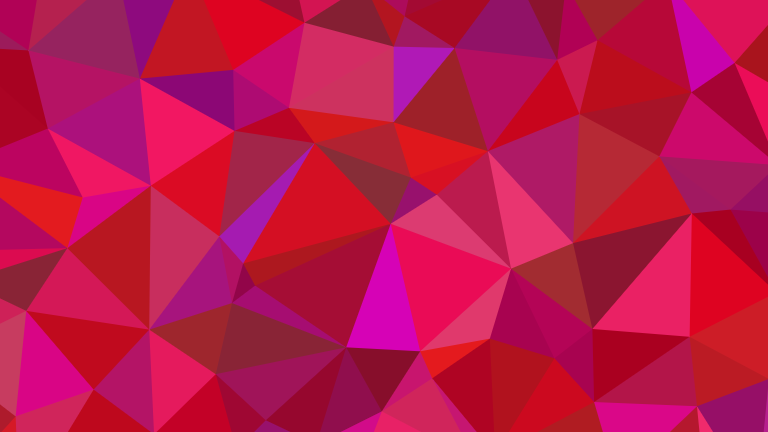
A Shadertoy shader for this background:

```glsl
const float CELL_SIZE = 0.185;   // mean vertex spacing, in canvas heights
const int REACH = 3;             // cells searched on each side
const int SPAN = 2 * REACH + 1;
const int MAX_PIVOTS = 24;

const vec3 TONES[6] = vec3[6](
    vec3(0.62, 0.09, 0.19), vec3(0.64, 0.08, 0.34), vec3(0.78, 0.06, 0.13),
    vec3(0.83, 0.12, 0.38), vec3(0.61, 0.04, 0.44), vec3(0.76, 0.07, 0.62));
const float TONE_STARTS[6] = float[6](0.0, 0.22, 0.43, 0.63, 0.82, 0.93);

// Vertices hold a position relative to the sample (xy) and a random key (z).
struct Triangle { vec3 a, b, c; };

float cross2(vec2 u, vec2 v) { return u.x * v.y - u.y * v.x; }

vec3 hash3(vec2 cell) {
    vec3 q = vec3(dot(cell, vec2(127.1, 311.7)),
                  dot(cell, vec2(269.5, 183.3)),
                  dot(cell, vec2(419.2, 371.9)));
    return fract(sin(q + 4.7) * 43758.545);
}

vec2 circumcenter(vec2 a, vec2 b, vec2 c) {
    vec2 u = b - a, v = c - a;
    float uu = dot(u, u), vv = dot(v, v);
    float area = max(2.0 * cross2(u, v), 1e-6);
    return a + vec2(v.y * uu - u.y * vv, u.x * vv - v.x * uu) / area;
}

// Delaunay triangle around p, reached by pivoting in the scattered point
// lying deepest inside the current circumcircle.
Triangle findTriangle(vec2 p) {
    vec3 points[SPAN * SPAN];
    vec2 base = floor(p);
    for (int i = 0; i < SPAN * SPAN; i++) {
        vec2 cell = base + vec2(i % SPAN - REACH, i / SPAN - REACH);
        vec3 h = hash3(cell);
        points[i] = vec3(cell + h.xy - p, h.z);
    }

    Triangle t = Triangle(vec3(-20.0, -12.0, 0.0), vec3(20.0, -12.0, 0.0),
                          vec3(0.0, 24.0, 0.0));
    for (int k = 0; k < MAX_PIVOTS; k++) {
        vec2 center = circumcenter(t.a.xy, t.b.xy, t.c.xy);
        float deepest = -1e-3;
        vec3 d = vec3(0.0);
        bool found = false;
        for (int i = 0; i < SPAN * SPAN; i++) {
            vec2 q = points[i].xy;
            float power = dot(q - t.a.xy, q + t.a.xy - 2.0 * center);
            if (power < deepest) {
                deepest = power;
                d = points[i];
                found = true;
            }
        }
        if (!found) break;

        // Keep the edge that still encloses the sample together with d
        float sa = cross2(t.a.xy, d.xy);
        float sb = cross2(t.b.xy, d.xy);
        float sc = cross2(t.c.xy, d.xy);
        if (sa <= 0.0 && sb >= 0.0) t.c = d;
        else if (sb <= 0.0 && sc >= 0.0) t.a = d;
        else t.b = d;
    }
    return t;
}

// Flat facet colour: a weighted tone with random shade and tint
vec3 facetColor(Triangle t) {
    float key = fract(t.a.z + t.b.z + t.c.z);
    vec3 tone = TONES[0];
    for (int i = 1; i < 6; i++) {
        if (key > TONE_STARTS[i]) tone = TONES[i];
    }
    vec3 vary = fract(key * vec3(37.0, 61.0, 97.0));
    tone *= vec3(mix(0.84, 1.16, vary.x), 2.0 * vary.y, mix(0.82, 1.18, vary.z));
    return clamp(tone, 0.0, 1.0);
}

// Outward normal (xy) and distance (z) of the edge from a to b
vec3 edgeInfo(vec2 a, vec2 b) {
    vec2 along = b - a;
    float len = max(length(along), 1e-5);
    return vec3(along.y, -along.x, cross2(a, b)) / len;
}

vec3 nearerEdge(vec3 e, vec3 f) { return e.z < f.z ? e : f; }

void mainImage(out vec4 fragColor, in vec2 fragCoord) {
    float pixel = 1.0 / (iResolution.y * CELL_SIZE);
    vec2 p = fragCoord * pixel;
    Triangle t = findTriangle(p);
    vec3 color = facetColor(t);

    // Blend across the nearest edge over one pixel
    vec3 edge = nearerEdge(edgeInfo(t.a.xy, t.b.xy),
                nearerEdge(edgeInfo(t.b.xy, t.c.xy), edgeInfo(t.c.xy, t.a.xy)));
    if (edge.z < 0.5 * pixel) {
        Triangle beyond = findTriangle(p + edge.xy * (edge.z + 0.4 * pixel));
        color = mix(facetColor(beyond), color, clamp(0.5 + edge.z / pixel, 0.0, 1.0));
    }
    fragColor = vec4(color, 1.0);
}
```
